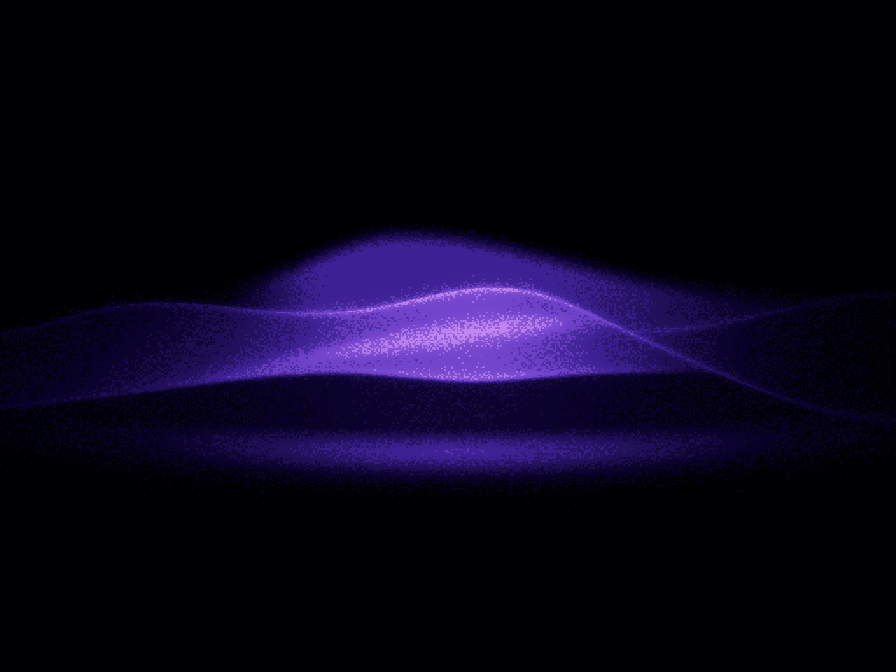
Reproduce this background procedurally as a Shadertoy shader.

```glsl
// Violet light ribbons floating on black, with a soft hump behind and a pool of
// light below. Curves made of bells and smoothsteps bound glowing layers; their
// summed light is grained by a hash and mapped through a colour ramp.

const float GRAIN_ROWS = 384.0;    // grain cells along the height
const float GRAIN_AMOUNT = 0.5;    // 0 = smooth ramp, 1 = fully dithered
const float BODY_LIGHT = 0.80;
const float HUMP_LIGHT = 0.60;
const float POOL_LIGHT = 0.62;
const float VEIL_LIGHT = 0.23;
const float EDGE_LIGHT = 0.40;
const float STREAK_LIGHT = 0.16;
const float EDGE_WIDTH = 0.005;

const int LAST_COLOUR = 5;
const vec3 RAMP[6] = vec3[6](
    vec3(0.00, 0.00, 0.01), vec3(0.04, 0.01, 0.17), vec3(0.13, 0.06, 0.35),
    vec3(0.24, 0.13, 0.58), vec3(0.45, 0.27, 0.80), vec3(0.80, 0.56, 0.97));

float bell(float x, float centre, float width) {
    float d = (x - centre) / width;
    return exp(-d * d);
}

// Bell with a different width on each side of its centre.
float skewBell(float x, float centre, float leftWidth, float rightWidth) {
    return bell(x, centre, x < centre ? leftWidth : rightWidth);
}

float hash(vec2 p) {
    vec3 q = fract(vec3(p.xyx) * 0.1031);
    q += dot(q, q.yzx + 33.33);
    return fract((q.x + q.y) * q.z);
}

// Heights of the curves across the canvas.
float crestCurve(float x) {
    return mix(0.528, 0.375, smoothstep(0.58, 1.0, x))
         + 0.043 * bell(x, 0.55, 0.12) + 0.021 * bell(x, 0.18, 0.12)
         - 0.025 * bell(x, 0.0, 0.08);
}

float keelCurve(float x) {
    return 0.389 + 0.059 * smoothstep(-0.08, 0.4, x) - 0.014 * bell(x, 0.53, 0.1);
}

float tailCurve(float x) {
    return 0.507 + 0.055 * smoothstep(0.72, 1.0, x);
}

float streakCurve(float x) {
    float u = x - 0.333;
    return 0.464 + 0.262 * u - 0.24 * u * u;
}

float humpCurve(float x) {
    return 0.565 + 0.100 * skewBell(x, 0.45, 0.15, 0.25);
}

// Thin glowing line with a soft falloff.
float glowLine(float y, float height, float width) {
    return exp(-abs(y - height) / width);
}

vec3 rampColour(float level) {
    vec3 colour = RAMP[0];
    for (int i = 1; i <= LAST_COLOUR; i++)
        colour = mix(colour, RAMP[i], clamp(level - float(i - 1), 0.0, 1.0));
    return colour;
}

float sceneLight(vec2 uv) {
    float x = uv.x, y = uv.y;
    float crest = crestCurve(x), keel = keelCurve(x), tail = tailCurve(x);
    float top = max(crest, tail), bottom = min(crest, keel);

    // Hump behind the ribbon
    float humpSpan = smoothstep(0.22, 0.37, x) * (1.0 - smoothstep(0.58, 0.98, x));
    float hump = HUMP_LIGHT * humpSpan * smoothstep(-0.008, 0.035, humpCurve(x) - y)
               * smoothstep(-0.004, 0.004, y - top);

    // Ribbon body, dimmer towards its upper left
    float inside = smoothstep(-0.004, 0.004, top - y) * smoothstep(-0.007, 0.005, y - bottom);
    float rise = clamp((y - bottom) / max(top - bottom, 0.01), 0.0, 1.0);
    float shade = 1.0 - 0.5 * rise * (1.0 - smoothstep(0.15, 0.42, x));
    float body = BODY_LIGHT * skewBell(x, 0.53, 0.37, 0.24) * shade * inside;
    float streakSpan = smoothstep(0.12, 0.35, x) * (1.0 - smoothstep(0.6, 0.73, x));
    body += STREAK_LIGHT * streakSpan * bell(y, streakCurve(x), 0.018) * inside;

    // Bright rims along the curves
    float rimSpan = EDGE_LIGHT * bell(x, 0.5, 0.42);
    float rims = glowLine(y, crest, EDGE_WIDTH);
    rims += 0.75 * glowLine(y, keel, EDGE_WIDTH * 1.4) * (1.0 - smoothstep(0.66, 0.82, x));
    rims += 0.8 * glowLine(y, tail, EDGE_WIDTH) * smoothstep(0.68, 0.76, x);
    rims *= rimSpan;

    // Faint veil under the ribbon and the pool of light below it
    float poolHeight = 0.327 + 0.15 * (x - 0.51) * (x - 0.51);
    float veil = VEIL_LIGHT * bell(x, 0.5, 0.3) * smoothstep(0.29, 0.34, y)
               * smoothstep(-0.004, 0.004, bottom - y);
    float pool = POOL_LIGHT * bell(x, 0.51, 0.3) * bell(y, poolHeight, 0.035);

    float fills = hump + body + max(veil, pool);
    return fills + rims * (1.0 - 0.55 * clamp(fills, 0.0, 1.0));
}

void mainImage(out vec4 fragColor, in vec2 fragCoord) {
    vec2 uv = fragCoord / iResolution.xy;
    float level = min(sceneLight(uv), 1.0) * float(LAST_COLOUR);

    // Grain: part of the light snaps to a neighbouring ramp colour
    vec2 cell = floor(fragCoord / iResolution.y * GRAIN_ROWS);
    float dithered = floor(level + hash(cell));
    level = mix(level, dithered, GRAIN_AMOUNT);

    fragColor = vec4(rampColour(level), 1.0);
}
```
